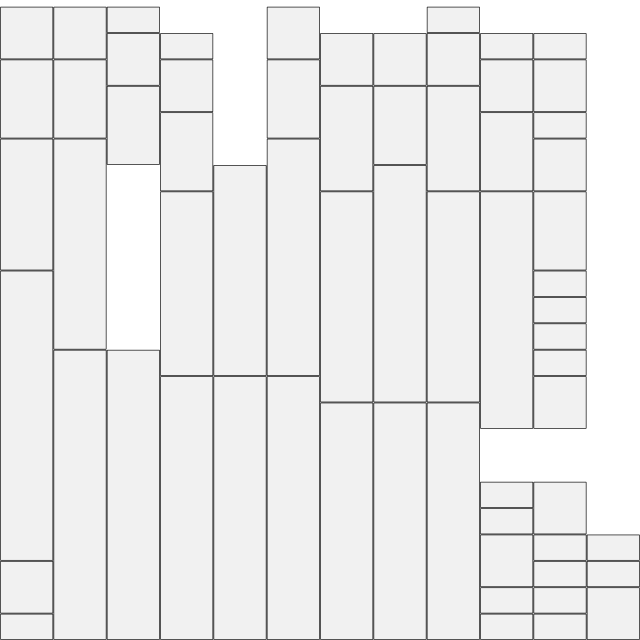
This pattern is drawn by a WebGL 1 fragment shader. Its source:

```glsl
precision highp float;
// Columns of outlined pale blocks, stacked upward from tall to short, with a few empty slots.

uniform vec2 u_resolution;

const float COLUMNS = 12.0;
const float ROWS = 24.25;            // row units in the canvas height
const float STROKE = 0.00115;        // outline width
const float GAP = 0.0002;            // inset of each block from its slot
const float CORNER = 0.0011;         // corner radius
const vec2 SHRINK = vec2(0.5, 0.66); // share of the free height a block takes
const float SLOT_BASE = 6.0;         // empty band between the short stacks
const float SLOT_HEIGHT = 2.0;
const vec3 PAPER = vec3(1.0);
const vec3 FILL = vec3(0.945);
const vec3 INK = vec3(0.1);
const int MAX_BLOCKS = 24;
const int SAMPLES = 4;               // antialiasing samples per axis

float hash(vec2 p) {
    vec3 q = fract(p.xyx * 0.1031);
    q += dot(q, q.yzx + 33.33);
    return fract((q.x + q.y) * q.z);
}

bool same(float a, float b) {
    return abs(a - b) < 0.5;
}

// Height of a column in row units
float columnTop(float col) {
    if (col > 10.5) return 4.0;
    return (col < 2.5 || same(mod(col, 3.0), 2.0)) ? 24.0 : 23.0;
}

// Rows at the foot of a column that hold only short blocks
float shortZone(float col) {
    if (col < 0.5) return 3.0;
    if (col < 8.5) return 0.0;
    return col < 9.5 ? SLOT_BASE : 24.0;
}

// Height of the block that starts at a given row
float blockHeight(float col, float base, float top) {
    float rnd = hash(vec2(col + 3.0, base + 17.0));
    float left = top - base;
    float zone = shortZone(col);
    if (col > 8.5 && same(base, SLOT_BASE)) return SLOT_HEIGHT;
    if (base < zone - 0.5) {
        float limit = min(left, zone - base);
        if (base < SLOT_BASE) limit = min(limit, SLOT_BASE - base);
        float tallest = base < SLOT_BASE ? 1.7 : 2.4;
        return min(1.0 + floor(rnd * tallest + 0.3), limit);
    }
    if (base < 0.5) return 11.0 - floor(col / 3.0);
    if (left < 2.5) return left;
    return floor(left * mix(SHRINK.x, SHRINK.y, rnd) + 0.5);
}

// Slots left without a block
bool isEmpty(float col, float base, int index) {
    if (col > 8.5) return same(base, SLOT_BASE);
    return (same(col, 2.0) && index == 1) || (same(col, 4.0) && index > 1);
}

float roundedBox(vec2 p, vec2 halfSize, float radius) {
    vec2 q = abs(p) - halfSize + radius;
    return length(max(q, 0.0)) + min(max(q.x, q.y), 0.0) - radius;
}

vec3 shade(vec2 uv, float blur) {
    float col = floor(uv.x * COLUMNS);
    float row = uv.y * ROWS;
    float top = columnTop(col);
    float base = 0.0;
    float height = 0.0;
    bool filled = false;

    // Climb the stack until the block around this row is found
    for (int i = 0; i < MAX_BLOCKS; i++) {
        if (base > top - 0.5) break;
        height = blockHeight(col, base, top);
        if (row < base + height) {
            filled = !isEmpty(col, base, i);
            break;
        }
        base += height;
    }
    if (!filled) return PAPER;

    // Outline and fill of the block
    vec2 center = vec2((col + 0.5) / COLUMNS, (base + 0.5 * height) / ROWS);
    vec2 halfSize = 0.5 * vec2(1.0 / COLUMNS, height / ROWS) - GAP;
    float d = roundedBox(uv - center, halfSize, CORNER);
    float body = clamp(0.5 - d / blur, 0.0, 1.0);
    float inside = clamp(0.5 - (d + STROKE) / blur, 0.0, 1.0);
    return mix(PAPER, mix(INK, FILL, inside), body);
}

void main() {
    float n = float(SAMPLES);
    float blur = 1.0 / (n * min(u_resolution.x, u_resolution.y));
    vec3 sum = vec3(0.0);
    for (int y = 0; y < SAMPLES; y++) {
        for (int x = 0; x < SAMPLES; x++) {
            vec2 offset = (vec2(float(x), float(y)) + 0.5) / n - 0.5;
            sum += shade((gl_FragCoord.xy + offset) / u_resolution, blur);
        }
    }
    gl_FragColor = vec4(sum / (n * n), 1.0);
}
```
